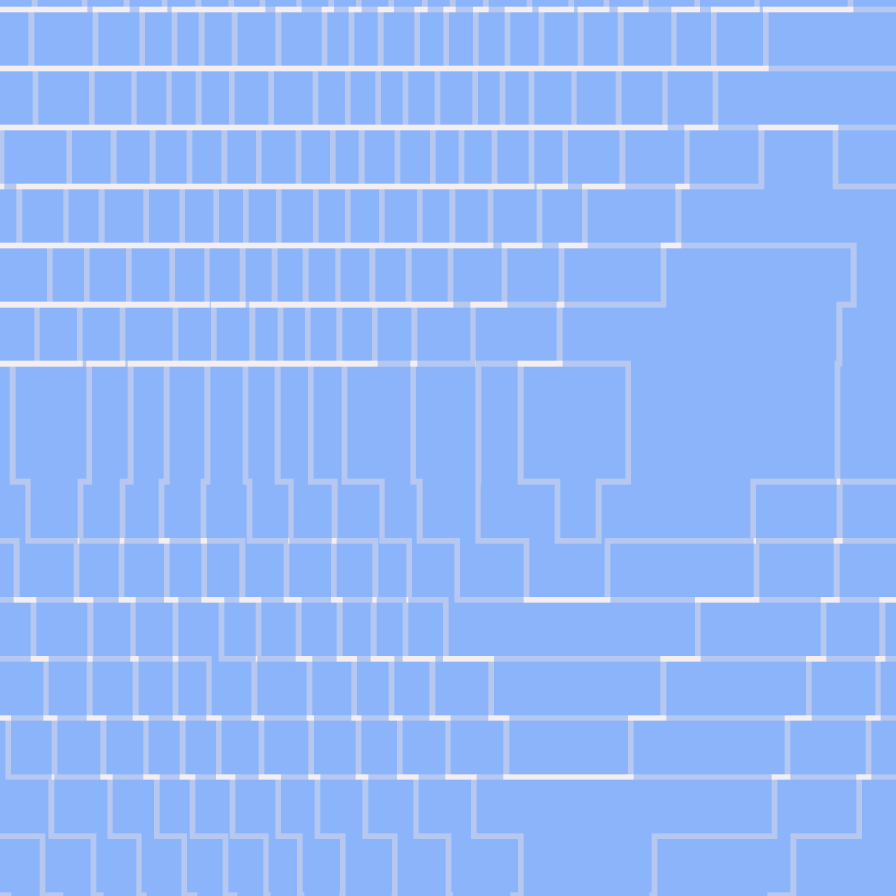
Give the GLSL for this pattern, as a Shadertoy shader.

```glsl
// Terraced contour map: a smooth height field is held constant in height along
// each horizontal band, so its level lines become stepped vertical and
// horizontal wires. Places where several wires coincide are drawn brighter.

float hash(vec2 p) {
    p = fract(p * vec2(0.1031, 0.1137));
    p += dot(p, p.yx + 33.33);
    return fract((p.x + p.y) * p.x * 17.31);
}

float noise(vec2 p) {
    vec2 cell = floor(p), f = fract(p);
    f = f * f * (3.0 - 2.0 * f);
    return mix(mix(hash(cell), hash(cell + vec2(1, 0)), f.x),
               mix(hash(cell + vec2(0, 1)), hash(cell + vec2(1, 1)), f.x), f.y);
}

// Height field: steep on the left, a valley right of centre, rising at both ends
float height(float x, float depth) {
    float lower = smoothstep(0.0, 0.55, depth);
    float slope = mix(21.5, 12.5, lower)
                * (1.0 - smoothstep(-0.15, mix(0.97, 0.66, lower), x));
    float topRise = 24.0 * pow(max(0.5 - depth, 0.0), 2.0);
    float bottomRise = 7.0 * smoothstep(0.48, 1.02, depth);
    float rightRise = 2.6 * smoothstep(0.62, 1.05, x) * smoothstep(0.15, 0.6, depth);
    return slope + topRise + bottomRise + rightRise;
}

// Integer level inside the band that contains p
float level(vec2 p) {
    float row = floor((1.0 - p.y - 0.0105) / 0.0659);
    if (row == 6.0 || row == 7.0) row = 6.5;   // one band of double height
    float depth = (row + 0.5) * 0.0659 + 0.0105;
    float wobble = 0.9 * noise(vec2(p.x * 8.0 + 3.0, row * 0.6 + 9.0))
                 + 0.3 * noise(vec2(p.x * 17.0, row * 0.9 + 40.0));
    return floor(height(p.x, depth) + wobble);
}

// Number of level lines inside a square as wide as one wire
float wireCount(vec2 p) {
    vec2 h = vec2(0.0032, -0.0032);
    float a = level(p + h.xx), b = level(p + h.xy);
    float c = level(p + h.yx), d = level(p + h.yy);
    return max(max(a, b), max(c, d)) - min(min(a, b), min(c, d));
}

void mainImage(out vec4 fragColor, in vec2 fragCoord) {
    vec3 skyBlue = vec3(0.545, 0.705, 0.985);
    vec3 paleWire = vec3(0.715, 0.785, 0.94);
    vec3 brightWire = vec3(0.96, 0.935, 0.94);

    // Average a small grid of samples for smooth edges
    vec3 color = vec3(0.0);
    for (int j = -1; j <= 1; j++) {
        for (int i = -1; i <= 1; i++) {
            vec2 p = (fragCoord + 0.42 * vec2(i, j)) / iResolution.y;
            float count = wireCount(p);
            color += count < 0.5 ? skyBlue : count < 1.5 ? paleWire : brightWire;
        }
    }
    fragColor = vec4(color / 9.0, 1.0);
}
```
